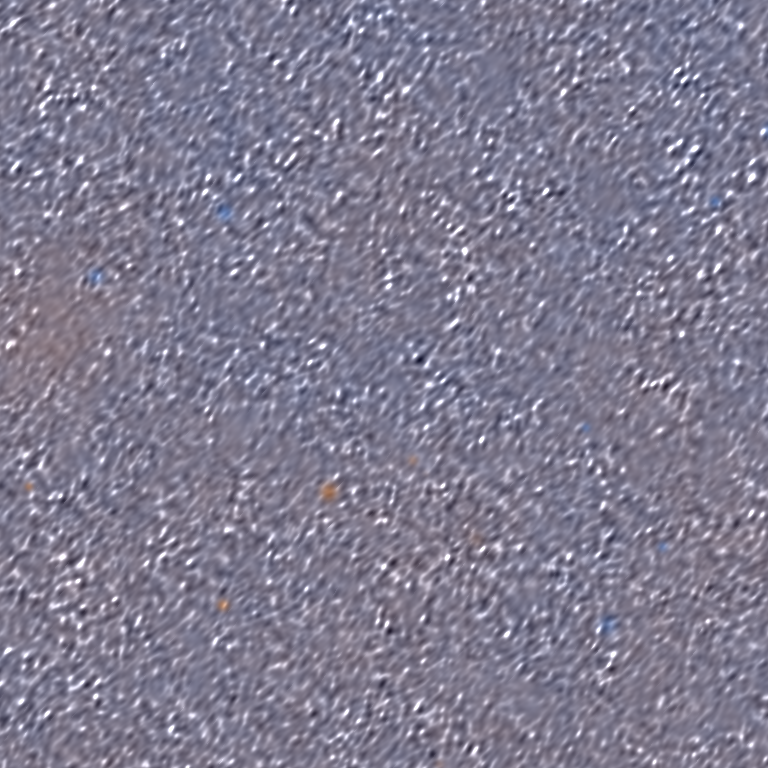
Write a WebGL 1 fragment shader that draws this texture.

```glsl
precision highp float;
// Rough grey-violet asphalt with slanted glinting grains and a few rust and blue specks.
uniform vec2 u_resolution;

const float GRAIN_ANGLE = 0.91;               // radians above horizontal
const vec2 GRAIN_FREQ = vec2(108.0, 60.0);    // cells across and along the grain
const float RELIEF_GAIN = 3.1;
const float GLINT_DENSITY = 0.36;
const float GLINT_GAIN = 1.9;
const float SHADOW_GAIN = 1.2;
const float MID_TONE = 0.482;
const float TONE_SLOPE = 0.069;
const float HIGHLIGHT_CURVE = 0.024;
const vec3 STONE_OFFSET = vec3(0.0, -0.014, 0.066);
const vec3 BLUE_TINT = vec3(-0.035, -0.008, 0.022);
const vec3 WARM_TINT = vec3(0.050, 0.005, -0.035);
const vec3 RUST = vec3(0.20, 0.02, -0.18);
const vec3 BLUE_SPECK = vec3(-0.09, 0.01, 0.12);
const vec2 STAIN_CENTER = vec2(0.05, 0.56);
const float STAIN_RADIUS = 0.09;
const float SPECK_FREQ = 11.0;

vec2 hash2(vec2 p) {
  vec3 a = fract(p.xyx * vec3(0.1031, 0.1030, 0.0973));
  a += dot(a, a.yzx + 33.33);
  return fract((a.xx + a.yz) * a.zy);
}

float cornerSlope(vec2 cell, vec2 corner, vec2 f) {
  float angle = 6.2832 * hash2(cell + corner).x;
  return dot(vec2(cos(angle), sin(angle)), f - corner);
}

float gradientNoise(vec2 p) {
  vec2 cell = floor(p), f = fract(p);
  vec2 w = f * f * f * (f * (f * 6.0 - 15.0) + 10.0);
  float low = mix(cornerSlope(cell, vec2(0.0), f),
                  cornerSlope(cell, vec2(1.0, 0.0), f), w.x);
  float high = mix(cornerSlope(cell, vec2(0.0, 1.0), f),
                   cornerSlope(cell, vec2(1.0), f), w.x);
  return mix(low, high, w.y);
}

// Across-grain and along-grain coordinates, in grain cells.
vec2 grainSpace(vec2 uv, float angle) {
  float c = cos(angle), s = sin(angle);
  return vec2(dot(uv, vec2(s, -c)), dot(uv, vec2(c, s))) * GRAIN_FREQ;
}

// Scattered bright grains, each with a shadow on its lower right side.
float glints(vec2 q) {
  float sum = 0.0;
  vec2 cell = floor(q);
  for (int y = -1; y <= 1; y++) {
    for (int x = -1; x <= 1; x++) {
      vec2 id = cell + vec2(float(x), float(y));
      vec2 kind = hash2(id + 71.0);
      vec2 d = q - id - hash2(id);
      vec2 e = d - vec2(0.75, -0.1);
      float strength = step(kind.x, GLINT_DENSITY) * (0.5 + kind.y);
      sum += strength * (GLINT_GAIN * exp(-9.0 * dot(d, d))
                       - SHADOW_GAIN * exp(-8.0 * dot(e, e)));
    }
  }
  return sum;
}

// Rare coloured specks: rust low on the left, blue elsewhere.
vec3 specks(vec2 uv) {
  vec3 sum = vec3(0.0);
  vec2 p = uv * SPECK_FREQ, cell = floor(p);
  for (int y = -1; y <= 1; y++) {
    for (int x = -1; x <= 1; x++) {
      vec2 id = cell + vec2(float(x), float(y));
      vec2 kind = hash2(id + 19.0);
      vec2 d = p - id - hash2(id + 43.0);
      float low = 1.0 - smoothstep(0.3, 0.55, id.y / SPECK_FREQ);
      float left = 1.0 - smoothstep(0.3, 0.8, id.x / SPECK_FREQ);
      float size = mix(0.06, 0.14, kind.y * kind.y);
      vec3 hue = mix(BLUE_SPECK, RUST, low * left);
      sum += hue * step(kind.x, 0.13) * exp(-dot(d, d) / (size * size));
    }
  }
  return sum;
}

void main() {
  vec2 uv = gl_FragCoord.xy / min(u_resolution.x, u_resolution.y);

  // Gentle warp so that the grain direction wanders.
  vec2 bent = uv + 0.010 * vec2(gradientNoise(uv * 9.0), gradientNoise(uv * 9.0 + 37.0));
  vec2 q = grainSpace(bent, GRAIN_ANGLE);
  vec2 turned = grainSpace(bent, GRAIN_ANGLE - 0.22);

  // Relief of two crossing layers, rougher in some patches than in others.
  float relief = gradientNoise(q) + 0.7 * gradientNoise(turned * 1.3 + 57.0);
  float rough = 1.0 + 0.6 * gradientNoise(uv * 6.0 + 11.0) + 0.9 * gradientNoise(uv * 21.0 + 5.0);
  float s = rough * (RELIEF_GAIN * relief + glints(q + 23.0));
  s += 0.5 * gradientNoise(uv * 14.0 + 83.0);

  // Tone curve with stretched highlights.
  float lit = max(s, 0.0);
  float tone = MID_TONE + TONE_SLOPE * s + HIGHLIGHT_CURVE * lit * lit;
  vec3 color = vec3(tone) + STONE_OFFSET;

  // Cool top, warm foot, stain, mottling and specks.
  float mottle = gradientNoise(uv * 5.0 + 29.0) + 0.8 * gradientNoise(uv * 32.0 + 3.0);
  float cool = 0.7 * (uv.y - 0.5) + mottle;
  color += BLUE_TINT * max(cool, 0.0) + WARM_TINT * 0.6 * max(-cool, 0.0);
  vec2 stain = (uv - STAIN_CENTER) / STAIN_RADIUS;
  color += WARM_TINT * exp(-dot(stain, stain));
  color += specks(uv);

  gl_FragColor = vec4(clamp(color, 0.0, 1.0), 1.0);
}
```
